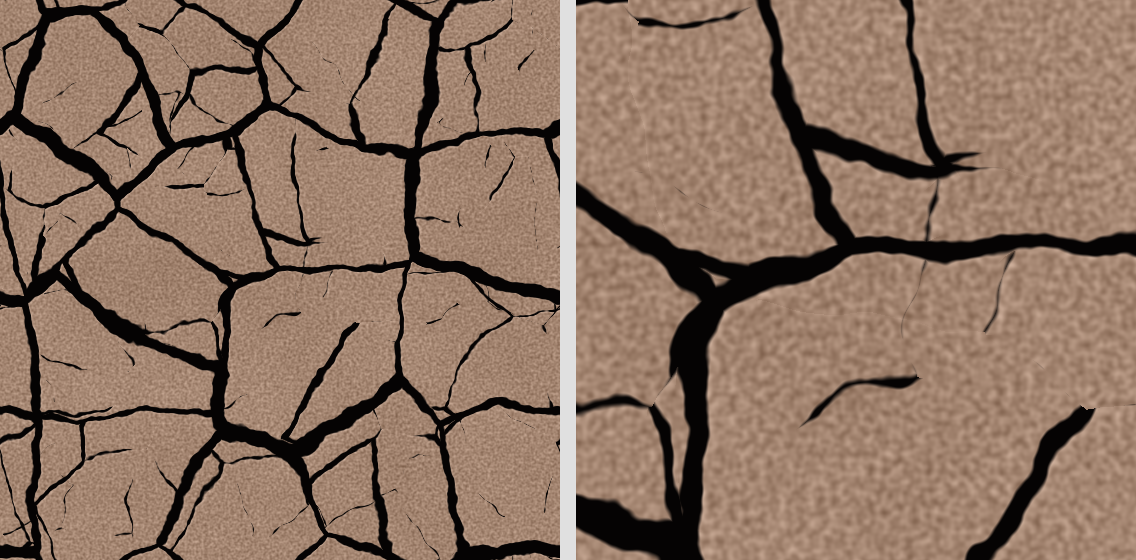
Left: the whole. Right: its middle third, enlarged.
Write a Shadertoy shader that draws this texture.

```glsl
// Dry cracked earth: wide cracks part the ground into plates, thinner cracks
// split each plate, and sparse hairlines taper off inside. All three are warped
// Voronoi borders on wrapping grids; gradient noise adds jagged rims and grain.

const vec3 SOIL = vec3(0.640, 0.520, 0.440);
const vec3 CREVICE = vec3(0.018, 0.011, 0.010);
const vec3 RIM_LIGHT = vec3(0.10, 0.10, 0.10);
const vec2 LIGHT_DIR = vec2(-0.7, 0.7);

const float PLATES = 4.0;      // grid cells per side for each crack level
const float SPLITS = 5.0;
const float HAIRS = 8.0;
const vec2 PLATE_GAP = vec2(0.0045, 0.0125);   // half widths; below zero is closed
const vec2 SPLIT_GAP = vec2(-0.0030, 0.0065);
const vec2 HAIR_GAP = vec2(-0.0040, 0.0023);
const float SOFTNESS = 0.0015;
const float RIM_WIDTH = 0.006;
const float GRAIN = 0.13;

struct Crack {
    float gap;      // distance to the crack wall, negative inside
    vec2 normal;    // direction towards the crack
    vec2 cell;
};

// Integer hash of a grid cell
vec2 hash2(vec2 cell, float seed) {
    uvec3 v = uvec3(vec3(cell, seed)) * 1664525u + 1013904223u;
    v.x += v.y * v.z; v.y += v.z * v.x; v.z += v.x * v.y;
    v ^= v >> 16u;
    v.x += v.y * v.z; v.y += v.z * v.x; v.z += v.x * v.y;
    return vec2(v.xy) / float(0xffffffffu);
}

vec2 wrapCell(vec2 cell, float n) {
    return floor(mod(cell + 0.5, n));
}

// Gradient noise that repeats after n cells
float corner(vec2 cell, vec2 offset, float n, float seed) {
    float angle = 6.28318 * hash2(wrapCell(cell, n), seed).x;
    return dot(vec2(cos(angle), sin(angle)), offset);
}

float noise(vec2 p, float n, float seed) {
    p *= n;
    vec2 i = floor(p), f = p - i, o = vec2(0.0, 1.0);
    vec2 u = f * f * f * (f * (f * 6.0 - 15.0) + 10.0);
    float low = mix(corner(i, f, n, seed), corner(i + o.yx, f - o.yx, n, seed), u.x);
    float high = mix(corner(i + o, f - o, n, seed), corner(i + 1.0, f - 1.0, n, seed), u.x);
    return mix(low, high, u.y);
}

vec2 noise2(vec2 p, float n, float seed) {
    return vec2(noise(p, n, seed), noise(p, n, seed + 1.0));
}

// Voronoi borders on an n by n grid, each border with its own half width
vec2 site(vec2 cell, float n, float seed) {
    return cell + 0.07 + 0.86 * hash2(wrapCell(cell, n), seed);
}

Crack voronoi(vec2 p, float n, float seed, vec2 halfWidths) {
    p *= n;
    vec2 home = floor(p), nearCell = home, nearOffset = vec2(9.0);
    for (int y = -1; y <= 1; y++)
    for (int x = -1; x <= 1; x++) {
        vec2 cell = home + vec2(x, y);
        vec2 offset = site(cell, n, seed) - p;
        if (dot(offset, offset) < dot(nearOffset, nearOffset)) {
            nearOffset = offset;
            nearCell = cell;
        }
    }
    Crack crack = Crack(9.0, vec2(0.0), wrapCell(nearCell, n));
    for (int y = -2; y <= 2; y++)
    for (int x = -2; x <= 2; x++) {
        if (x == 0 && y == 0) continue;
        vec2 cell = nearCell + vec2(x, y);
        vec2 offset = site(cell, n, seed) - p;
        vec2 normal = normalize(offset - nearOffset);
        float border = dot(0.5 * (offset + nearOffset), normal) / n;
        float pick = hash2(crack.cell + wrapCell(cell, n), seed + 1.0).x;
        float gap = border - mix(halfWidths.x, halfWidths.y, pick);
        if (gap < crack.gap) {
            crack.gap = gap;
            crack.normal = normal;
        }
    }
    return crack;
}

void mainImage(out vec4 fragColor, in vec2 fragCoord) {
    vec2 p = fragCoord / iResolution.xy;

    // Jagged courses
    vec2 q = p + 0.050 * noise2(p, 4.0, 10.0) + 0.014 * noise2(p, 14.0, 12.0)
               + 0.005 * noise2(p, 40.0, 14.0);
    float rough = 0.0025 * noise(p, 60.0, 16.0) + 0.0015 * noise(p, 120.0, 17.0);

    // Three crack levels; the finer ones are shifted per plate to end at its walls
    Crack plate = voronoi(q, PLATES, 20.0, PLATE_GAP);
    vec2 shift = hash2(plate.cell, 22.0);
    Crack split = voronoi(q + shift, SPLITS, 30.0, SPLIT_GAP);
    vec2 wiggle = 0.010 * noise2(p, 24.0, 40.0);
    Crack hair = voronoi(q + wiggle + shift.yx, HAIRS, 42.0, HAIR_GAP);

    float wideGap = plate.gap + 0.004 * noise(p, 7.0, 50.0);
    float splitGap = split.gap + 0.008 * smoothstep(0.05, 0.4, noise(p, 6.0, 51.0));
    float hairGap = hair.gap + 0.005 * smoothstep(-0.1, 0.25, noise(p, 7.0, 52.0));
    float gap = min(wideGap, min(splitGap, hairGap)) + rough;

    // Grainy soil with faint broad stains
    float grain = noise(p, 170.0, 60.0) + 0.8 * noise(p, 231.0, 61.0);
    float stain = noise(p, 5.0, 62.0) + 0.7 * noise(p, 22.0, 63.0);
    vec3 color = SOIL + GRAIN * grain + 0.03 * stain;

    // Lit rims below and right of the larger cracks
    vec2 normal = wideGap < splitGap ? plate.normal : split.normal;
    float rimGap = min(wideGap, splitGap) + rough;
    float rim = 1.0 - smoothstep(0.0, RIM_WIDTH, rimGap);
    color += RIM_LIGHT * rim * max(dot(normal, LIGHT_DIR), 0.0);

    // Dark crevices
    float soft = max(SOFTNESS, 0.8 / iResolution.y);
    color = mix(CREVICE, color, smoothstep(-soft, soft, gap));
    fragColor = vec4(color, 1.0);
}
```
